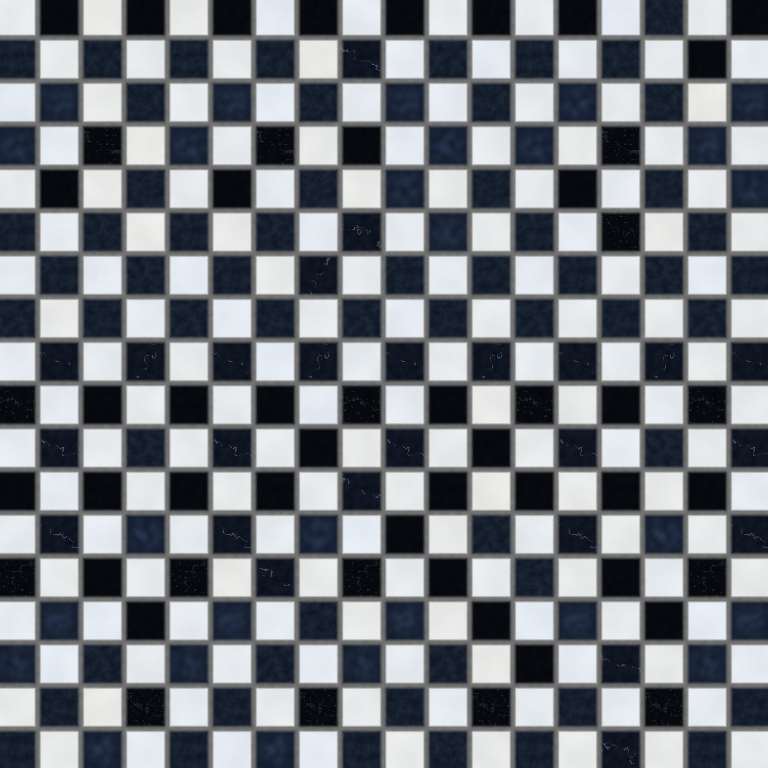
A Shadertoy shader for this pattern:

```glsl
float hash(vec2 p) {
    vec3 q = fract(p.xyx * vec3(0.1031, 0.1030, 0.0973));
    q += dot(q, q.yzx + 33.33);
    return fract((q.x + q.y) * q.z);
}

float gradientDot(vec2 cell, vec2 offset) {
    float angle = 6.2832 * hash(cell);
    return dot(vec2(cos(angle), sin(angle)), offset);
}

float gradientNoise(vec2 p) {
    vec2 i = floor(p), f = fract(p);
    vec2 u = f * f * f * (f * (f * 6.0 - 15.0) + 10.0);
    vec2 e = vec2(0.0, 1.0);
    return mix(mix(gradientDot(i, f), gradientDot(i + e.yx, f - e.yx), u.x),
               mix(gradientDot(i + e.xy, f - e.xy), gradientDot(i + 1.0, f - 1.0), u.x), u.y);
}

float fbm(vec2 p) {
    float sum = 0.0, amplitude = 0.6;
    for (int i = 0; i < 4; i++) {
        sum += amplitude * gradientNoise(p);
        p = p * 2.03 + 7.1;
        amplitude *= 0.55;
    }
    return sum;
}

// Thin broken crack, either steep or shallow
float vein(vec2 q, float seed) {
    vec2 normal = hash(vec2(seed, 3.0)) < 0.5 ? vec2(0.87, 0.5) : vec2(-0.4, 0.92);
    float bend = 0.4 * fbm(q * 3.5 + seed);
    float line = 1.0 - smoothstep(0.0, 0.035, abs(dot(q, normal) + bend));
    return line * smoothstep(-0.3, 0.3, gradientNoise(q * 5.0 + seed + 20.0));
}

vec3 whiteTile(vec2 q, vec2 id) {
    vec3 tint = mix(vec3(0.91, 0.915, 0.905), vec3(0.895, 0.92, 0.95), hash(id + 5.0));
    return tint + 0.035 * gradientNoise(q * 1.6 + id * 9.0) + 0.012 * fbm(q * 9.0 + id * 5.0);
}

vec3 darkTile(vec2 q, vec2 id) {
    // Finishes mostly recur every four columns
    vec2 key = hash(id + 41.0) < 0.75 ? vec2(mod(id.x, 4.0), id.y) : id;
    float kind = hash(key + 11.0);
    float seed = 50.0 * hash(key + 23.0);
    float mottle = fbm(q * 5.0 + seed);

    if (kind < 0.24) {
        // Near-black stone with pale flecks
        float fleck = smoothstep(0.3, 0.5, gradientNoise(q * 14.0 + seed));
        float flecked = step(0.5, hash(key + 31.0));
        return vec3(0.025, 0.035, 0.055) + 0.02 * mottle
             + flecked * vec3(0.2, 0.22, 0.25) * (fleck * 0.5 + 0.5 * vein(q, seed));
    }
    if (kind < 0.5) {
        // Veined stone
        return vec3(0.055, 0.078, 0.125) + 0.05 * mottle
             + vec3(0.24, 0.27, 0.34) * vein(q, seed);
    }
    if (kind < 0.72) {
        // Cloudy blue stone
        float cloud = exp(-9.0 * dot(q, q)) * (0.6 + gradientNoise(q * 4.0 + seed));
        return vec3(0.085, 0.12, 0.185) + vec3(0.07, 0.09, 0.13) * cloud + 0.03 * mottle;
    }
    // Mottled navy stone
    return vec3(0.085, 0.12, 0.175) + vec3(0.07, 0.08, 0.1) * mottle;
}

void mainImage(out vec4 fragColor, in vec2 fragCoord) {
    // Tile grid, rows counted from the top
    vec2 uv = vec2(fragCoord.x, iResolution.y - fragCoord.y) / iResolution.y;
    vec2 p = uv * 17.78 + 0.127;
    vec2 id = floor(p);
    vec2 q = fract(p) - 0.5;
    bool isDark = mod(id.x + id.y, 2.0) > 0.5;
    vec3 stone = isDark ? darkTile(q, id) : whiteTile(q, id);

    // Soft-edged tile with slightly rounded corners
    vec2 corner = abs(q) - 0.42;
    float edge = length(max(corner, 0.0)) + min(max(corner.x, corner.y), 0.0) - 0.02;
    float softness = max(isDark ? 0.05 : 0.035, 17.78 / iResolution.y);
    float cover = 1.0 - smoothstep(-softness, softness, edge);

    // Grout, a little darker around the dark stones
    vec3 grout = vec3(0.455, 0.452, 0.45) + 0.06 * fbm(p * 6.0);
    grout -= isDark ? 0.03 : 0.0;
    fragColor = vec4(clamp(mix(grout, stone, cover), 0.0, 1.0), 1.0);
}
```
